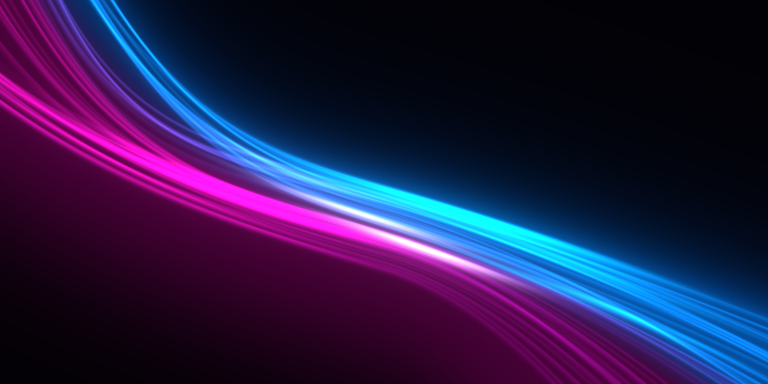
Give the GLSL for this background, as a Shadertoy shader.

```glsl
const vec3 CYAN = vec3(0.02, 0.74, 0.92);
const vec3 BLUE = vec3(0.06, 0.46, 0.76);
const vec3 LILAC = vec3(0.34, 0.48, 0.85);
const vec3 VIOLET = vec3(0.36, 0.28, 0.76);
const vec3 MAGENTA = vec3(0.86, 0.07, 0.70);
const vec3 PLUM = vec3(0.40, 0.03, 0.42);

// Flow shapes: height at the pivot, slope, left rise, right fall
const vec4 UPPER = vec4(0.515, 0.29, 0.80, 0.05);
const vec4 MIDDLE = vec4(0.43, 0.30, 0.50, 0.25);
const vec4 LOWER = vec4(0.29, 0.30, 0.15, 0.97);

float hash(float n) {
    return fract(sin(n * 12.9898) * 43758.5);
}

float bell(float x, float center, float width) {
    float u = (x - center) / width;
    return exp(-u * u);
}

// Approximate signed distance to a flow curve, positive above it
float flowDistance(vec2 p, vec4 shape, float power) {
    float u = p.x - 1.0;
    float l = max(-u, 0.0001);
    float r = max(u, 0.0);
    float y = shape.x - shape.y * u + shape.z * pow(l, power) - shape.w * r * r;
    float slope = shape.y + shape.z * power * pow(l, power - 1.0) + 2.0 * shape.w * r;
    return (p.y - y) / sqrt(1.0 + slope * slope);
}

// Crisp upper edge with a softer tail below
float ribbon(float d, float edge, float tail) {
    float w = d > 0.0 ? max(edge, 0.8 / iResolution.y) : tail;
    return exp(-d * d / (w * w));
}

// Fan of fine crossing strands spread between two flow shapes
vec3 bundle(vec2 p, vec4 first, vec4 last, float power, int count, float seed,
            vec3 leftColor, vec3 rightColor) {
    float light = 0.0;
    for (int i = 0; i < count; i++) {
        float id = float(i) + seed;
        float t = (float(i) + hash(id)) / float(count);
        vec4 shape = mix(first, last, t);
        shape.y += 0.04 * (hash(id + 11.0) - 0.5);
        shape.z *= 0.84 + 0.28 * hash(id + 31.0);
        shape.w *= 0.70 + 0.60 * hash(id + 57.0);
        float d = flowDistance(p, shape, power);
        float strength = 0.12 + 0.34 * hash(id + 83.0);
        float tail = mix(0.003, 0.012, hash(id + 19.0));
        light += strength * (ribbon(d, 0.003, tail) + 0.07 * exp(-abs(d) / 0.03));
    }
    return light * mix(leftColor, rightColor, smoothstep(0.35, 1.25, p.x));
}

// Broad band lit around one place along its length
vec3 band(vec2 p, vec4 shape, float tail, float center, float spread, vec3 color) {
    float d = flowDistance(p, shape, 3.0);
    float light = ribbon(d, 0.006, tail) + 0.16 * exp(-abs(d) / 0.04);
    return color * light * bell(p.x, center, spread);
}

vec3 backdrop(vec2 p) {
    float above = max(flowDistance(p, UPPER, 3.0), 0.0);
    float below = max(-flowDistance(p, LOWER, 3.0), 0.0);
    float side = smoothstep(-0.08, 0.08, flowDistance(p, MIDDLE, 3.0));
    float blueLight = exp(-above / 0.075) * mix(0.55, 1.0, smoothstep(0.2, 1.3, p.x));
    vec3 color = vec3(0.008, 0.004, 0.018);
    color += side * blueLight * vec3(0.0, 0.20, 0.37);
    color += side * exp(-above / 0.20) * vec3(0.0, 0.04, 0.13);
    color += (1.0 - side) * bell(below, 0.0, 0.28) * vec3(0.25, 0.0, 0.18);
    return color;
}

void mainImage(out vec4 fragColor, in vec2 fragCoord) {
    vec2 p = fragCoord / iResolution.xy * vec2(2.0, 1.0);
    vec3 color = backdrop(p);

    // Fine strands
    color += bundle(p, UPPER, vec4(0.41, 0.33, 0.78, 0.16), 3.0, 13, 3.0, BLUE, BLUE);
    color += 0.9 * bundle(p, vec4(0.50, 0.27, 0.68, 0.08), vec4(0.43, 0.30, 0.58, 0.22),
                          5.0, 6, 41.0, VIOLET, BLUE);
    color += 0.75 * bundle(p, vec4(0.40, 0.28, 0.60, 0.20), vec4(0.36, 0.28, 0.22, 0.60),
                           4.0, 10, 71.0, MAGENTA, PLUM);
    color += 0.85 * bundle(p, vec4(0.39, 0.27, 0.18, 0.30), LOWER,
                           3.0, 10, 97.0, MAGENTA, PLUM);

    // Broad cyan and magenta bands
    color += 0.95 * band(p, vec4(0.512, 0.29, 0.80, 0.05), 0.026, 1.22, 0.38, CYAN);
    color += 0.4 * band(p, vec4(0.478, 0.30, 0.65, 0.06), 0.014, 1.48, 0.30, CYAN);
    color += 0.55 * band(p, vec4(0.415, 0.33, 0.40, 0.06), 0.014, 1.52, 0.28, CYAN);
    color += 0.6 * band(p, vec4(0.480, 0.28, 0.60, 0.08), 0.016, 0.74, 0.24, LILAC);
    color += 0.65 * band(p, vec4(0.395, 0.27, 0.17, 0.30), 0.022, 0.56, 0.30, MAGENTA);
    color += 0.45 * band(p, vec4(0.365, 0.28, 0.16, 0.50), 0.016, 0.72, 0.26, MAGENTA);

    // White-hot crossing
    color += 0.75 * band(p, vec4(0.425, 0.32, 0.25, 0.08), 0.013, 0.94, 0.22, vec3(0.85, 0.80, 0.92));
    color += band(p, vec4(0.390, 0.33, 0.20, 0.08), 0.015, 1.10, 0.20, vec3(0.92, 0.90, 0.95));

    fragColor = vec4(clamp(color, 0.0, 1.0), 1.0);
}
```
